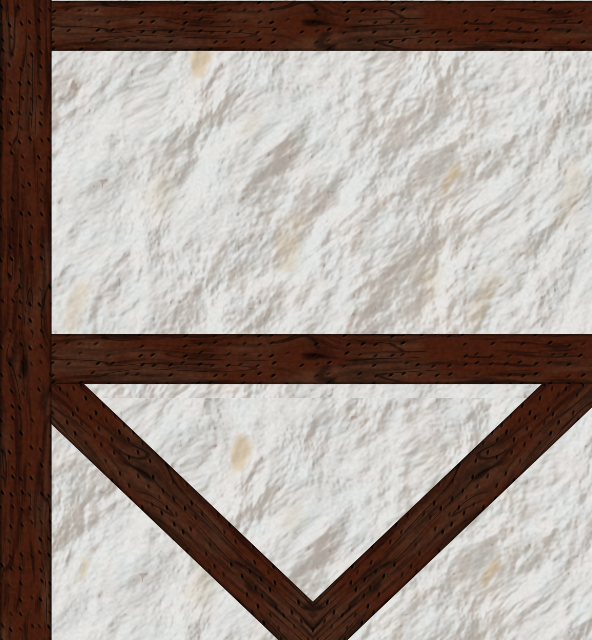
A Shadertoy shader for this texture:

```glsl
// Half-timbered wall: dark pitted beams (post, two rails, a V brace) over rough
// white plaster. Beams are distance bands with their own along/across axes;
// plaster is a noise height field lit from the upper left, with ochre stains.

// Layout, in canvas heights
const float POST_X = 0.0403, HALF_WIDTH = 0.0403;
const float TOP_RAIL_Y = 0.9597, MID_RAIL_Y = 0.4389, RAIL_HALF = 0.0391;
const float BRACE_X = 0.4889, BRACE_Y = 0.0043, BRACE_SLOPE = 0.951;
const float SEAM_Y = 0.3776, TILE_WIDTH = 0.638;
const vec2 SEAM_SHIFT = vec2(-0.0625, 0.615);

// Plaster
const vec3 PLASTER_LIGHT = vec3(0.855, 0.855, 0.845);
const vec3 PLASTER_SHADE = vec3(0.77, 0.745, 0.715);
const vec3 PLASTER_PIT = vec3(0.60, 0.53, 0.49);
const vec3 STAIN_COLOR = vec3(0.76, 0.66, 0.51);
const vec2 RIDGE_DIR = vec2(0.6, 0.8);
const vec2 LIGHT_STEP = vec2(-0.0034, 0.0022);

// Wood
const vec3 WOOD_RED = vec3(0.265, 0.112, 0.058);
const vec3 WOOD_DARK = vec3(0.155, 0.064, 0.036);
const vec3 WOOD_GREY = vec3(0.26, 0.16, 0.11);
const float KNOT_U = 0.486;
const vec2 PIT_CELL = vec2(0.023, 0.0155);

// Stains: tile position, radius, strength
const vec4 STAINS[7] = vec4[7](
    vec4(0.312, 0.900, 0.022, 0.90), vec4(0.069, 0.727, 0.017, 0.95),
    vec4(0.455, 0.620, 0.030, 0.50), vec4(0.120, 0.530, 0.026, 0.45),
    vec4(0.395, 0.800, 0.024, 0.25), vec4(0.250, 0.690, 0.030, 0.30),
    vec4(0.030, 0.575, 0.028, 0.35));

float hash(vec2 cell) {
    uvec2 k = uvec2(ivec2(cell)) * uvec2(1597334673u, 3812015801u);
    uint n = (k.x ^ k.y) * 1597334673u;
    n = (n ^ (n >> 15)) * 2246822519u;
    return float((n ^ (n >> 13)) >> 8) / 16777216.0;
}

float noise(vec2 p) {
    vec2 i = floor(p), f = fract(p);
    f = f * f * (3.0 - 2.0 * f);
    return mix(mix(hash(i), hash(i + vec2(1, 0)), f.x),
               mix(hash(i + vec2(0, 1)), hash(i + vec2(1, 1)), f.x), f.y);
}

float fbm(vec2 p) {
    float sum = 0.0, amp = 0.5;
    for (int i = 0; i < 5; i++) {
        sum += amp * noise(p);
        p = mat2(0.8, 0.6, -0.6, 0.8) * p * 2.03 + 17.3;
        amp *= 0.52;
    }
    return sum;
}

// Lumps drawn out along the slanted ridge direction
float plasterHeight(vec2 p) {
    vec2 s = vec2(dot(p, vec2(RIDGE_DIR.y, -RIDGE_DIR.x)), 0.62 * dot(p, RIDGE_DIR));
    s += 0.025 * (noise(p * 11.0) - 0.5);
    return fbm(s * 15.0 + 40.0);
}

vec3 plaster(vec2 p) {
    if (p.y < SEAM_Y) p += SEAM_SHIFT;
    float relief = plasterHeight(p) - plasterHeight(p + LIGHT_STEP);
    float broad = fbm(p * 6.0 + 9.0) - 0.5;
    float shade = smoothstep(-0.015, 0.075, -relief + 0.14 * broad);
    vec3 col = mix(PLASTER_LIGHT, PLASTER_SHADE, shade);
    col += clamp(relief * 1.1, -0.09, 0.04);
    col += 0.035 * (noise(p * 260.0) - 0.5);
    col += 0.03 * (noise(p * 38.0 + 5.0) - 0.5) * vec3(0.7, -0.2, -0.5);

    float stain = 0.0;
    for (int i = 0; i < 7; i++) {
        vec2 d = p - STAINS[i].xy;
        d.x -= TILE_WIDTH * round(d.x / TILE_WIDTH);
        d = vec2(d.x - 0.3 * d.y, 0.45 * d.y);
        float r = length(d) / STAINS[i].z + 0.9 * (noise(p * 55.0) - 0.5);
        stain = max(stain, STAINS[i].w * (1.0 - smoothstep(0.1, 1.0, r)));
    }
    col = mix(col, STAIN_COLOR + relief, 0.7 * stain);

    // Sparse dark chips
    float chip = smoothstep(0.85, 0.95, noise(p * vec2(150.0, 110.0) + 70.0));
    return mix(col, PLASTER_PIT, 0.5 * chip * smoothstep(0.0, 0.05, -relief));
}

// u runs along the beam, v across it
vec3 wood(vec2 uv, float halfWidth, float seed, float weather) {
    float u = uv.x, v = uv.y;
    float knot = exp(-pow((u - KNOT_U) / 0.045, 2.0));
    float grainV = v * (1.0 - 0.5 * knot) + 0.009 * noise(vec2(u * 13.0, v * 22.0) + seed);
    float grain = fbm(vec2(u * 16.0, grainV * 190.0) + seed);
    float patches = fbm(vec2(u * 8.0, v * 24.0) + seed + 30.0);

    vec3 col = mix(WOOD_DARK, WOOD_RED, smoothstep(0.22, 0.56, grain));
    float grey = smoothstep(0.42, 0.72, patches + weather - 2.0 * v);
    col = mix(col, WOOD_GREY * (0.5 + grain), 0.75 * grey);
    float crack = abs(noise(vec2(u * 9.0, grainV * 105.0) + seed + 80.0) - 0.5);
    col *= 1.0 - 0.45 * (1.0 - smoothstep(0.01, 0.06, crack)) * smoothstep(0.4, 0.6, patches);
    col *= 0.9 + 0.2 * noise(uv * 230.0);

    // Slanted pits with a lit lip, one per occupied cell
    vec2 grid = uv / PIT_CELL + seed, cell = floor(grid);
    vec2 jitter = vec2(hash(cell + 3.0), hash(cell + 91.0));
    vec2 d = (fract(grid) - mix(vec2(0.3), vec2(0.7), jitter)) * PIT_CELL;
    d = vec2(0.85 * d.x + 0.5 * d.y, 0.85 * d.y - 0.5 * d.x) / vec2(0.0048, 0.0023);
    float size = mix(0.5, 1.15, hash(cell + 47.0)) * step(0.25, hash(cell + 19.0));
    col += 0.045 * (1.0 - smoothstep(0.3, 1.0, length(d + vec2(0.0, 1.1)))) * size;
    col *= 1.0 - 0.8 * size * (1.0 - smoothstep(0.4, 1.2, length(d)));

    // Knot core and worn edges
    float core = length((uv - vec2(KNOT_U, 0.003)) / vec2(0.024, 0.008));
    col *= 1.0 - 0.5 * (1.0 - smoothstep(0.2, 1.0, core + 0.8 * (grain - 0.5)));
    return col * mix(0.55, 1.0, smoothstep(0.0, 0.006, halfWidth - abs(v)));
}

float band(float across, float halfWidth, float px) {
    return smoothstep(-0.5 * px, 0.5 * px, halfWidth - abs(across));
}

void mainImage(out vec4 fragColor, in vec2 fragCoord) {
    float px = 1.0 / iResolution.y;
    vec2 p = fragCoord * px;
    vec3 col = plaster(p);

    // V brace, mirrored about its foot
    vec2 dir = normalize(vec2(1.0, BRACE_SLOPE));
    vec2 m = vec2(abs(p.x - BRACE_X), p.y - BRACE_Y);
    vec2 brace = vec2(dot(m, dir), dot(m, vec2(-dir.y, dir.x)));
    float braceMask = band(brace.y, HALF_WIDTH, px) * step(p.y, MID_RAIL_Y);
    col = mix(col, wood(brace + vec2(0.12, 0.0), HALF_WIDTH, 60.0, 0.06), braceMask);

    // Rails, then the post over their ends
    float railY = p.y > 0.7 ? TOP_RAIL_Y : MID_RAIL_Y;
    vec2 rail = vec2(p.x, p.y - railY);
    col = mix(col, wood(rail, RAIL_HALF, 20.0, 0.0), band(rail.y, RAIL_HALF, px));
    vec2 post = vec2(p.y + 0.06, POST_X - p.x);
    col = mix(col, wood(post, HALF_WIDTH, 130.0, -0.03), band(post.y, HALF_WIDTH, px));

    fragColor = vec4(clamp(col, 0.0, 1.0), 1.0);
}
```
